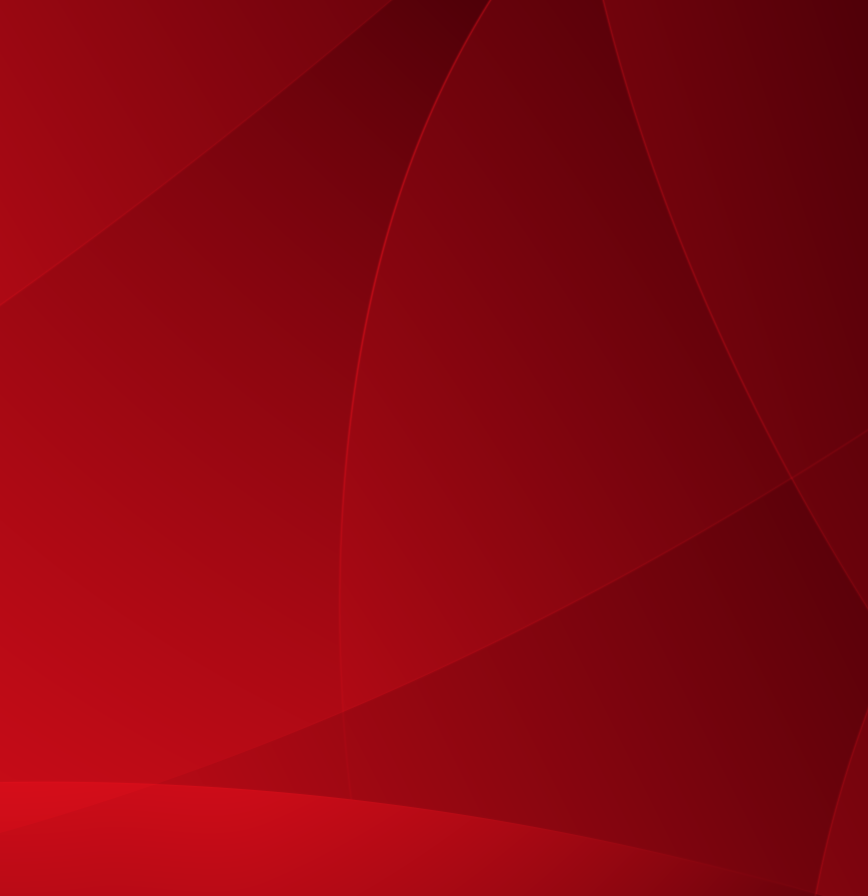
A WebGL 2 fragment shader for this background:

```glsl
#version 300 es
precision highp float;
// Overlapping red sheets bounded by six broad polynomial curves.
// Each sheet has its own bilinear brightness ramp; antialiased masks stack
// them, and thin highlights run along the curved edges.

uniform vec2 u_resolution;
out vec4 fragColor;

// Brightness ramps: constant, x, y and x*y weights
const vec4 CORNER_RAMP = vec4(0.84, -0.395, -0.24, 0.0);
const vec4 LEFT_RAMP   = vec4(0.81, -0.13, -0.28, -0.28);
const vec4 CENTER_RAMP = vec4(0.944, -0.49, -0.34, 0.12);
const vec4 RIGHT_RAMP  = vec4(0.897, -0.45, -0.15, 0.0);
const vec4 LOWER_RAMP  = vec4(0.808, -0.40, -0.20, 0.0);

// Edge curves: constant, linear and quadratic coefficients
const vec3 CORNER_EDGE = vec3(0.659, 0.71, 0.16);
const vec3 RIGHT_EDGE  = vec3(0.673, 0.246, 0.278);
const vec3 LOWER_EDGE  = vec3(0.0703, 0.2803, 0.19);
const vec3 FLOOR_EDGE  = vec3(0.1271, 0.0169, -0.169);
const vec3 SIDE_EDGE   = vec3(0.910, 0.19, 0.44);
const vec2 ARC_VERTEX  = vec2(0.379, 0.323);
const vec2 ARC_BEND    = vec2(0.273, 0.205);

const float LINE_WIDTH = 0.0013;
const float RIGHT_LIFT = 0.06;
const float SIDE_LIFT  = 0.07;
const float FLOOR_DIM  = 0.03;

float curve(vec3 c, float t) {
    return c.x + t * (c.y + t * c.z);
}

float ramp(vec4 weights, vec2 p) {
    return dot(weights, vec4(1.0, p, p.x * p.y));
}

// Turns an implicit curve value into a distance in canvas heights
float edgeDistance(float f) {
    float slope = length(vec2(dFdx(f), dFdy(f))) * u_resolution.y;
    return f / max(slope, 0.0001);
}

float cover(float d) {
    return clamp(0.5 + d * u_resolution.y, 0.0, 1.0);
}

float highlight(float d) {
    float t = d / LINE_WIDTH;
    return exp(-t * t);
}

// Deep red to bright crimson
vec3 crimson(float level) {
    float lift = level - 0.42;
    return clamp(vec3(level, 0.01 + 0.1 * lift, 0.045 + 0.13 * lift), 0.0, 1.0);
}

void main() {
    vec2 p = gl_FragCoord.xy / u_resolution.y;

    // Signed distances, positive on the sheet side of each edge
    float h = p.y - ARC_VERTEX.y;
    float h2 = h * h;
    float arc    = edgeDistance(p.x - ARC_VERTEX.x - h2 * (ARC_BEND.x + ARC_BEND.y * h2));
    float corner = edgeDistance(p.y - curve(CORNER_EDGE, p.x));
    float right  = edgeDistance(p.x - curve(RIGHT_EDGE, 1.0 - p.y));
    float lower  = edgeDistance(curve(LOWER_EDGE, p.x) - p.y);
    float ground = edgeDistance(curve(FLOOR_EDGE, p.x) - p.y);
    float side   = edgeDistance(p.x - curve(SIDE_EDGE, p.y));

    // Upper sheets
    float level = mix(ramp(LEFT_RAMP, p), ramp(CORNER_RAMP, p), cover(corner));
    level = mix(level, ramp(CENTER_RAMP, p), cover(arc));
    level = mix(level, ramp(RIGHT_RAMP, p), cover(right));

    // Lower sheets
    float lowerLevel = ramp(LOWER_RAMP, p) + RIGHT_LIFT * cover(right) + SIDE_LIFT * cover(side);
    level = mix(level, lowerLevel, cover(lower));
    float floorLevel = 0.76 + 0.6 * p.y - 0.43 * p.x * p.x - FLOOR_DIM * cover(lower) * (1.0 - smoothstep(0.1, 0.3, p.x));
    level = mix(level, floorLevel, cover(ground));

    // Edge highlights, strongest on the upper part of the arc
    float arcGlow = 0.03 + 0.17 * smoothstep(0.2, 0.75, p.y);
    arcGlow *= 1.0 - cover(ground);
    level += arcGlow * highlight(arc);
    level += (0.07 + 0.06 * smoothstep(0.3, 0.6, p.y)) * highlight(right);
    level += 0.05 * highlight(corner) * (1.0 - cover(arc));
    level += 0.06 * smoothstep(0.2, 0.7, p.x) * highlight(lower);
    level += 0.02 * highlight(ground);
    level += 0.09 * highlight(side);

    fragColor = vec4(crimson(level), 1.0);
}
```
